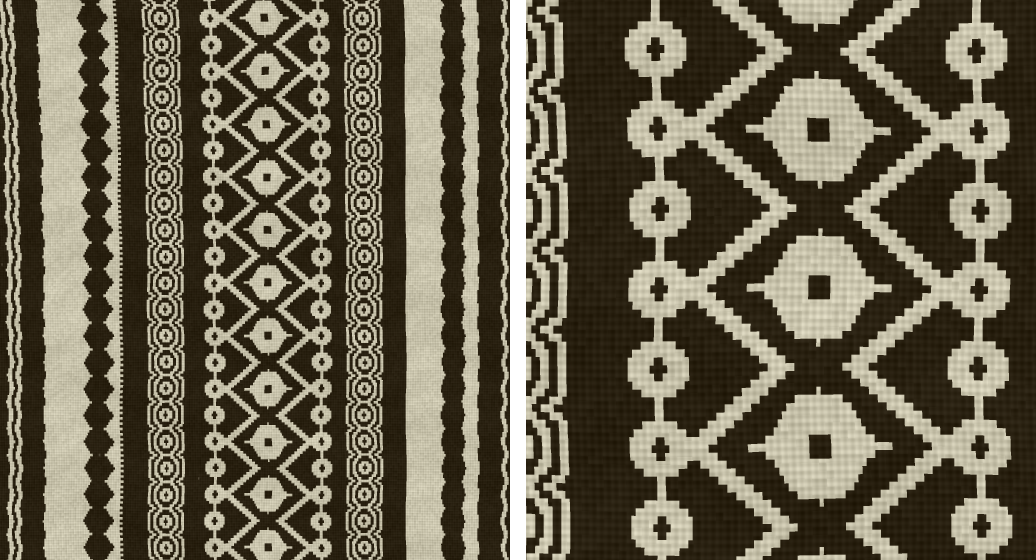
Left, the full canvas; right, a detail of the centre.
Write a WebGL 1 fragment shader that draws this pattern.

```glsl
precision highp float;
// Striped handwoven cloth: eyes in a zigzag, bead columns, ring chains and scalloped borders.
uniform vec2 u_resolution;

#define HEIGHT 768.0              // cloth units from bottom to top
#define REPEAT 72.6               // height of one eye
#define LINK (REPEAT * 0.5)       // height of one bead, ring or scallop
#define PHASE 17.0                // height of the lowest eye centre
#define AXIS 368.0                // centre line of the eyes
#define STITCH vec2(2.0, REPEAT / 20.0)
#define DRIFT 13.0                // sideways lean towards the upper left
#define WEAVE 0.055               // strength of the thread relief
#define DARK_YARN vec3(0.155, 0.122, 0.060)
#define LIGHT_YARN vec3(0.780, 0.760, 0.668)
#define SAMPLES 3

float hash(vec2 p) {
  return fract(sin(dot(p, vec2(12.99, 78.23))) * 43758.5);
}

float band(float x, float lo, float hi) {
  return step(lo, x) * step(x, hi);
}

// Offset from the nearest of many equally spaced centres
float centred(float y, float period) {
  return (fract(y / period + 0.5) - 0.5) * period;
}

float octagon(vec2 p, float corner) {
  p = abs(p);
  return max(max(p.x, p.y), (p.x + p.y) * corner);
}

// Concentric linked rings, open at the joints
float ringChain(vec2 p) {
  float d = octagon(p * vec2(1.0, 0.85), 0.7);
  return band(d, 3.5, 8.5) + band(d, 12.5, 16.5) + band(d, 20.5, 24.5);
}

// Pierced beads on a thin cord
float beadColumn(vec2 p) {
  float d = octagon(p, 0.72);
  return max(band(d, 4.2, 13.6), step(abs(p.x), 2.0) * step(8.0, abs(p.y)));
}

// Round eye with pointed sides and a dark pupil
float eye(vec2 p) {
  vec2 a = abs(p);
  float body = step(length(a / vec2(21.0, 25.5)), 1.0);
  float points = step(a.y, (33.0 - a.x) * 0.45);
  return max(body, points) * step(5.6, octagon(p, 0.72));
}

float centrePanel(float x, float yEye, float yLink) {
  float side = abs(x - AXIS);
  float zigzag = mix(58.0, 17.0, 2.0 * abs(yEye) / REPEAT);
  float light = band(side, zigzag - 6.0, zigzag + 6.0);
  // The zigzag never runs through the beads
  light *= step(side, 62.0);
  light = max(light, beadColumn(vec2(side - 73.5, yLink)));
  return max(light, eye(vec2(x - AXIS, yEye)));
}

float borders(float x, float y, float bulge) {
  // Left: wavy pair, wide stripe, scallops and dotted edge
  float light = band(x - 4.0 * bulge, 10.0, 16.0) + band(x - 4.0 * bulge, 21.0, 27.5);
  light += band(x, 63.0 - 3.0 * bulge, 126.0 - 12.0 * bulge);
  light += band(x, 144.0 + 13.0 * bulge, 164.0);
  light += band(x, 164.0, 169.0) * step(0.25, fract(y * 5.0 / LINK));
  // Right: wide stripe, narrow scalloped stripe and wavy line
  light += band(x, 558.0, 610.0 - 6.0 * bulge);
  light += band(x, 634.0 + 5.0 * bulge, 654.0 + 3.0 * step(0.5, bulge));
  light += band(x + 4.0 * bulge, 691.0, 697.0);
  return min(light, 1.0);
}

float lightYarn(vec2 p) {
  float yEye = centred(p.y, REPEAT);
  float yLink = centred(p.y, LINK);
  float bulge = 1.0 - 2.0 * abs(yLink) / LINK;
  float light = borders(p.x, p.y, bulge);
  light = max(light, ringChain(vec2(p.x - AXIS + 140.0, yLink)));
  light = max(light, ringChain(vec2(p.x - AXIS - 132.0, yLink)));
  return max(light, centrePanel(p.x, yEye, yLink));
}

vec3 cloth(vec2 p) {
  float rise = p.y / HEIGHT;
  p.x += DRIFT * (1.0 - p.x / 698.0) * rise * rise * rise;
  p.y -= PHASE;
  // Slightly uneven rows, then snap the design to whole stitches
  p += 0.7 * vec2(sin(p.y * 0.043), sin(p.x * 0.031 + p.y * 0.017));
  vec2 cell = floor(p / STITCH + 0.5);
  float light = lightYarn(cell * STITCH);

  // Thread relief, uneven yarn and soft horizontal wear
  float relief = sin(p.x * 1.85) * 0.6 + sin(p.y * 1.73) * 0.7;
  float yarn = hash(floor(p / vec2(3.4, 3.63))) - 0.5;
  float wear = sin(p.y * 0.11 + 2.0 * sin(p.x * 0.04)) + sin(p.y * 0.037 + p.x * 0.02);
  float tone = WEAVE * (relief + yarn * 1.2) + 0.012 * wear;
  float lint = step(0.9992, hash(cell + 7.0)) * 0.15;
  vec3 dark = DARK_YARN + tone * 0.4 + lint;
  return mix(dark, LIGHT_YARN + tone, light);
}

void main() {
  vec3 sum = vec3(0.0);
  for (int i = 0; i < SAMPLES; i++) {
    for (int j = 0; j < SAMPLES; j++) {
      vec2 offset = (vec2(float(i), float(j)) + 0.5) / float(SAMPLES) - 0.5;
      sum += cloth((gl_FragCoord.xy + offset * 1.3) * HEIGHT / u_resolution.y);
    }
  }
  gl_FragColor = vec4(sum / float(SAMPLES * SAMPLES), 1.0);
}
```
